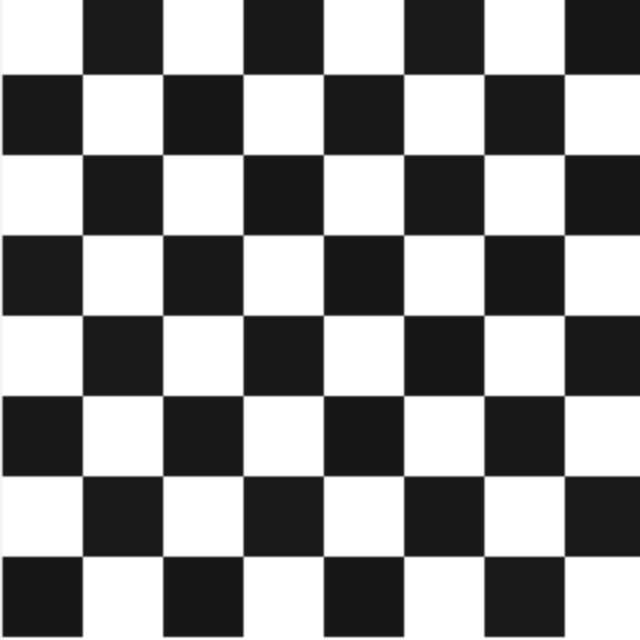
Write a Shadertoy shader that draws this pattern.

```glsl
#define PITCH 0.1255
#define ORIGIN vec2(0.0040, 0.0046)
#define EDGE_SOFTNESS 0.0028
#define DARK vec3(0.094)
#define LIGHT vec3(1.0)
#define MARGIN_SHADE 0.05
#define TONE_VARIATION 0.008

float hash(vec2 cell) {
    vec3 q = fract(cell.xyx * vec3(0.1031, 0.1030, 0.0973));
    q += dot(q, q.yzx + 33.33);
    return fract((q.x + q.y) * q.z);
}

// Alternates between +1 and -1 per tile, easing through 0 at each border
vec2 softSquareWave(vec2 p, float halfWidth) {
    vec2 edgeDist = abs(fract(p + 0.5) - 0.5);
    // The outer border has no neighbouring tile to blend with
    edgeDist = mix(edgeDist, vec2(0.5), lessThan(p, vec2(0.5)));
    vec2 tileSign = 1.0 - 2.0 * mod(floor(max(p, 0.0)), 2.0);
    return tileSign * (2.0 * smoothstep(-halfWidth, halfWidth, edgeDist) - 1.0);
}

void mainImage(out vec4 fragColor, in vec2 fragCoord) {
    vec2 uv = fragCoord / iResolution.y;
    vec2 p = (uv - ORIGIN) / PITCH;
    float halfWidth = max(EDGE_SOFTNESS, 1.0 / iResolution.y) / PITCH;

    // Checkerboard coverage, with a pale margin at the left and bottom
    vec2 wave = softSquareWave(p, halfWidth);
    vec2 inside = smoothstep(-halfWidth, halfWidth, p);
    float darkness = (0.5 + 0.5 * wave.x * wave.y) * inside.x * inside.y;

    // Barely visible tone differences between dark tiles
    vec3 ink = DARK + (hash(floor(p)) - 0.5) * TONE_VARIATION;
    vec3 paper = LIGHT - MARGIN_SHADE * (1.0 - inside.x);

    fragColor = vec4(mix(paper, ink, darkness), 1.0);
}
```
